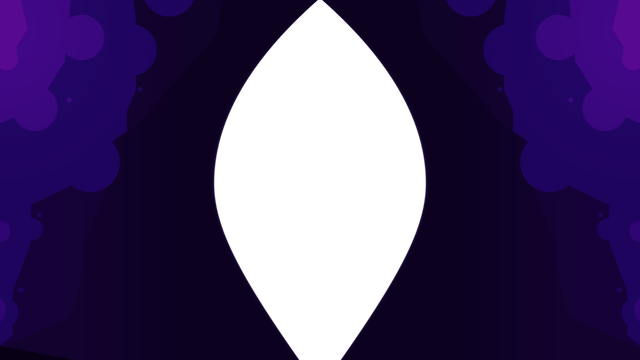
Give the GLSL for this background, as a WebGL 1 fragment shader.

```glsl
precision highp float;
// A white pointed lens between mirrored, layered clouds of indigo and violet.

uniform vec2 u_resolution;

// Linear step from 0 to 1 between a and b.
float ramp(float a, float b, float v) {
  return clamp((v - a) / (b - a), 0.0, 1.0);
}

float circle(vec2 p, vec2 center, float radius) {
  return length(p - center) - radius;
}

// Coverage of a signed distance, softened by about one pixel.
float cover(float dist) {
  float soft = max(0.0012, 0.7 / u_resolution.y);
  return 1.0 - smoothstep(-soft, soft, dist);
}

// Cloud layers: x is the distance from the side, y the depth below the top.
float shadeLayer(vec2 p) {
  float reach = 0.62 - 0.02 * ramp(0.0, 0.1, p.y)
    - 0.22 * ramp(0.1, 0.347, p.y) - 0.056 * ramp(0.347, 0.382, p.y)
    - 0.034 * ramp(0.382, 0.55, p.y) - 0.055 * ramp(0.55, 0.67, p.y)
    - 0.038 * ramp(0.74, 0.88, p.y) - 0.2 * ramp(0.88, 0.968, p.y);
  return p.x - reach;
}

float indigoLayer(vec2 p) {
  float reach = 0.37 + 0.008 * ramp(0.0, 0.06, p.y)
    - 0.026 * ramp(0.25, 0.31, p.y) - 0.03 * ramp(0.365, 0.385, p.y)
    - 0.132 * ramp(0.385, 0.519, p.y) - 0.104 * ramp(0.519, 0.569, p.y)
    - 0.051 * ramp(0.676, 0.81, p.y) - 0.04 * ramp(0.93, 0.965, p.y);
  float d = (p.x - reach) * 0.8;
  d = min(d, circle(p, vec2(0.363, 0.139), 0.072));
  d = min(d, circle(p, vec2(0.250, 0.451), 0.083));
  d = min(d, circle(p, vec2(0.088, 0.637), 0.031));
  d = min(d, circle(p, vec2(0.008, 0.868), 0.043));
  d = min(d, circle(p, vec2(0.470, -0.028), 0.074));
  // Loose droplets
  d = min(d, circle(p, vec2(0.389, 0.248), 0.006));
  d = min(d, circle(p, vec2(0.109, 0.597), 0.006));
  return min(d, circle(p, vec2(0.058, 0.806), 0.007));
}

float violetLayer(vec2 p) {
  float reach = 0.197 - 0.017 * ramp(0.0, 0.17, p.y)
    - 0.046 * ramp(0.17, 0.245, p.y) - 0.088 * ramp(0.245, 0.324, p.y)
    - 0.06 * ramp(0.324, 0.348, p.y);
  float d = (p.x - reach) * 0.8;
  d = min(d, circle(p, vec2(0.227, 0.104), 0.063));
  d = min(d, circle(p, vec2(0.097, 0.301), 0.063));
  d = min(d, circle(p, vec2(0.000, 0.643), 0.029));
  d = min(d, circle(p, vec2(-0.023, 0.861), 0.040));
  return min(d, circle(p, vec2(0.192, 0.278), 0.007));
}

float magentaLayer(vec2 p) {
  float reach = 0.058 + 0.018 * ramp(0.0, 0.08, p.y)
    - 0.03 * ramp(0.08, 0.13, p.y) - 0.07 * ramp(0.15, 0.19, p.y);
  return min((p.x - reach) * 0.8, circle(p, vec2(0.019, 0.164), 0.031));
}

// Lens: parabolic sides above, hyperbolic sides below its widest point.
float lens(float x, float depth) {
  float v = depth - 0.509;
  float upper = v / 0.514;
  float lower = v / 0.2546;
  float bend = v < 0.0 ? upper * upper
                       : 0.686 * (sqrt(1.0 + lower * lower) - 1.0);
  return (x - 0.294 * (1.0 - bend)) * 0.8;
}

void main() {
  vec2 uv = (gl_FragCoord.xy - 0.5 * u_resolution) / u_resolution.y;
  float fromAxis = abs(uv.x);
  vec2 p = vec2(0.5 * u_resolution.x / u_resolution.y - fromAxis, 0.5 - uv.y);

  // Dark ground, deepest beside the lens
  vec3 color = mix(vec3(0.067, 0.008, 0.18), vec3(0.047, 0.003, 0.12),
                   smoothstep(0.2, 0.58, p.x));
  vec3 shade = mix(vec3(0.085, 0.008, 0.22), vec3(0.06, 0.01, 0.16),
                   smoothstep(0.1, 0.6, p.x));
  color = mix(color, shade, cover(shadeLayer(p)));

  // Clouds, lit from the upper corner
  float glow = exp(-7.0 * dot(p - vec2(0.0, 0.08), p - vec2(0.0, 0.08)));
  vec3 indigo = mix(vec3(0.115, 0.015, 0.36), vec3(0.14, 0.02, 0.41), glow);
  vec3 violet = mix(vec3(0.18, 0.02, 0.44), vec3(0.255, 0.03, 0.53), glow);
  color = mix(color, indigo, cover(indigoLayer(p)));
  color = mix(color, violet, cover(violetLayer(p)));
  color = mix(color, vec3(0.34, 0.04, 0.57), cover(magentaLayer(p)));

  // Dark wedge along the lower left
  float wedge = p.y - 0.961 - 0.19 * p.x;
  color = mix(color, vec3(0.03, 0.0, 0.08), cover(-wedge) * step(uv.x, 0.0));

  // Lens with a faint halo
  float d = lens(fromAxis, p.y);
  color += vec3(0.1, 0.08, 0.14) * exp(-max(d, 0.0) * 350.0);
  color = mix(color, vec3(1.0), cover(d));
  gl_FragColor = vec4(color, 1.0);
}
```
